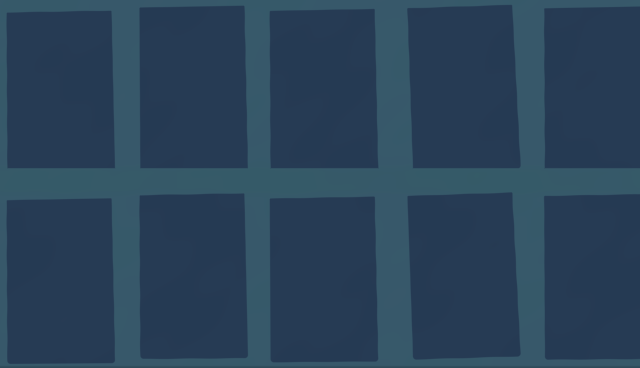
Write a Shadertoy shader that draws this pattern.

```glsl
// Two rows of five hand-cut dark blue panes set in a muted teal frame.

// Per column: left shift, top edge height, lean of the sides
const vec3 COLUMN[5] = vec3[5](
    vec3( 0.00, 3.40, 0.005),
    vec3(-0.35, 2.05, 0.005),
    vec3(-1.40, 2.95, 0.005),
    vec3(-0.45, 2.25, 0.035),
    vec3( 0.25, 2.25, 0.005));

// Slow layered sines, roughly -1 to 1
float drift(vec2 p) {
    return 0.5 * sin(p.x * 0.11 + 1.7 * sin(p.y * 0.07))
         + 0.3 * sin(p.y * 0.23 - p.x * 0.09 + 2.0)
         + 0.2 * sin(p.x * 0.41 + p.y * 0.37);
}

// Signed distance to a leaning pane; q starts at its top left corner
float paneDistance(vec2 q, float lean) {
    float left   = lean * q.y - q.x;
    float right  = q.x - 28.5 - (lean + 0.017) * q.y;
    float top    = -q.y - (0.0155 + 0.5 * lean) * q.x;
    float bottom = q.y - 44.5 + (0.004 + 0.75 * lean) * q.x;
    float radius = q.y > 22.0 ? 0.9 : 0.3;
    vec2 d = vec2(max(left, right), max(top, bottom)) + radius;
    return length(max(d, 0.0)) + min(max(d.x, d.y), 0.0) - radius;
}

void mainImage(out vec4 fragColor, in vec2 fragCoord) {
    // Canvas is 100 units high, y pointing down
    vec2 uv = fragCoord / iResolution.xy;
    vec2 p = vec2(uv.x, 1.0 - uv.y) * vec2(173.8, 100.0);
    float soft = max(0.22, 70.0 / iResolution.y);

    // Pick the cell and its cut
    float column = clamp(floor((p.x + 1.6) / 36.43), 0.0, 4.0);
    float row = step(49.0, p.y);
    vec3 cut = COLUMN[int(column)];
    vec2 corner = vec2(1.8 + 36.43 * column + cut.x, cut.y + 51.0 * row);

    // Slightly uneven edges; the straight rail trims the upper row
    float d = paneDistance(p - corner, cut.z);
    d += 0.06 * sin(p.y * 0.7 + column * 2.0) * sin(p.x * 0.5 + row);
    if (row < 0.5) d = max(d, p.y - 45.7);
    float pane = 1.0 - smoothstep(-soft, soft, d);

    // Rail leans green, uprights lean blue
    float tone = drift(p);
    float rail = 1.0 - smoothstep(2.0, 5.0, abs(p.y - 49.0));
    vec3 frame = mix(vec3(0.215, 0.347, 0.415), vec3(0.210, 0.352, 0.408), rail);
    frame += 0.005 * tone * vec3(-0.6, 0.6, -0.5);
    vec3 glass = vec3(0.148, 0.230, 0.328) + 0.003 * tone;
    vec3 color = mix(frame, glass, pane);

    // Thin shade along the bottom border
    color *= 1.0 - 0.15 * smoothstep(99.2, 99.8, p.y);
    fragColor = vec4(color, 1.0);
}
```
